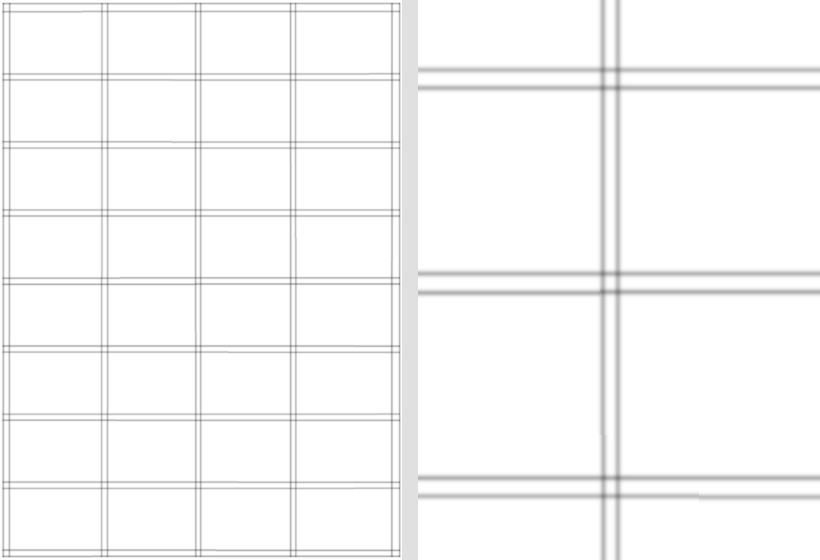
Left: the whole. Right: its middle third, enlarged.
Reproduce this pattern procedurally as a Shadertoy shader.

```glsl
// Sheet of blank cards, four across and eight down, parted by soft grey double cut lines.
#define PAPER vec3(1.0)
#define LINE_DARKNESS 0.27
#define LINE_SOFTNESS 0.00128
#define TONE_VARIATION 0.12
#define JOG 0.0006
#define SHEET_MIN vec2(0.0045, 0.0052)
#define SHEET_MAX vec2(0.7145, 0.9948)
#define COLUMN_MIDDLE 0.3539
#define COLUMN_PITCH 0.16645
#define ROW_MIDDLE 0.49805
#define ROW_PITCH 0.12152
#define ROW_HALF_GAP 0.00547

float hash(float n) {
    n = fract(n * 0.1031 + 0.37);
    n *= n + 33.33;
    return fract(n * (n + n));
}

// Soft stroke that keeps its total ink when pixels are coarse
float stroke(float d, float pixel) {
    float sigma = max(LINE_SOFTNESS, 0.5 * pixel);
    return LINE_SOFTNESS / sigma * exp(-0.5 * d * d / (sigma * sigma));
}

float span(float t, float start, float end) {
    return smoothstep(start - LINE_SOFTNESS, start + LINE_SOFTNESS, t)
         * (1.0 - smoothstep(end - LINE_SOFTNESS, end + LINE_SOFTNESS, t));
}

// Paired lines: slight sideways jog and tone change along each one
float doubleLine(float across, float along, float halfGap, float seed, float pixel) {
    float ink = 0.0;
    for (int i = 0; i < 2; i++) {
        float side = float(2 * i - 1);
        float id = seed + float(i) * 17.0;
        float breakAt = mix(0.1, 0.9, hash(id));
        float shift = JOG * (hash(id + 5.0) - 0.5) * sign(along - breakAt);
        float tone = 1.0 + TONE_VARIATION * (2.0 * hash(id + 9.0) - 1.0);
        ink += tone * stroke(across - side * halfGap - shift, pixel);
    }
    return ink;
}

void mainImage(out vec4 fragColor, in vec2 fragCoord) {
    float pixel = 1.0 / iResolution.y;
    vec2 p = fragCoord * pixel;
    float columns = 0.0;
    float rows = 0.0;

    // Column gutters widen gently toward the sheet edges
    for (int i = -2; i <= 2; i++) {
        float k = float(i);
        float center = COLUMN_MIDDLE + k * (COLUMN_PITCH + k * (0.0013 + k * 0.001845));
        float halfGap = 0.0044 + k * (-0.00054 + k * (0.00046 + k * 0.000217));
        columns += doubleLine(p.x - center, p.y, halfGap, k + 40.0, pixel);
    }

    // Row gutters are even, with a wider one at the top
    for (int j = -4; j <= 4; j++) {
        float k = float(j);
        float top = step(3.5, k);
        float center = ROW_MIDDLE + k * ROW_PITCH + 0.0023 * top;
        float halfGap = ROW_HALF_GAP + 0.0017 * top;
        rows += doubleLine(p.y - center, p.x, halfGap, k + 80.0, pixel);
    }

    columns *= span(p.y, SHEET_MIN.y, SHEET_MAX.y);
    rows *= span(p.x, SHEET_MIN.x, SHEET_MAX.x);

    // Multiplied ink deepens the crossings
    float light = (1.0 - LINE_DARKNESS * columns) * (1.0 - LINE_DARKNESS * rows);
    fragColor = vec4(PAPER * light, 1.0);
}
```
